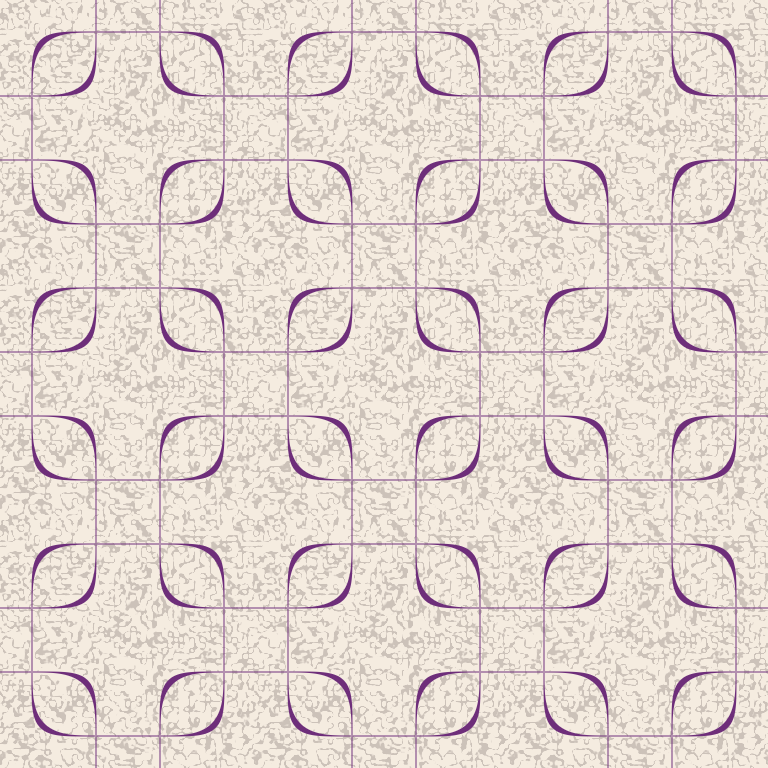
Give the GLSL for this pattern, as a WebGL 1 fragment shader.

```glsl
precision highp float;
// Interlaced rounded squares on speckled sand, three repeats each way.
// Each outline is the gap between two superellipse-cornered squares, so it
// swells at the corners and thins to a hairline; the sand wraps per repeat.

uniform vec2 u_resolution;

float hash(vec2 p) {
  p = fract(p * vec2(0.1031, 0.1137));
  p += dot(p, p.yx + 33.33);
  return fract((p.x + p.y) * p.x * 17.31 + p.y * 91.7);
}

// Value noise that repeats every "period" lattice steps
float wrappedNoise(vec2 p, float period) {
  vec2 i = floor(p);
  vec2 f = fract(p);
  f = f * f * (3.0 - 2.0 * f);
  vec2 a = mod(i, period);
  vec2 b = mod(i + 1.0, period);
  return mix(mix(hash(a), hash(vec2(b.x, a.y)), f.x),
             mix(hash(vec2(a.x, b.y)), hash(b), f.x), f.y);
}

// Approximate distance to a square of half side 0.375 whose corners
// follow a superellipse of the given exponent
float softSquare(vec2 p, float exponent) {
  vec2 w = max((abs(p) - 0.125) / 0.25, 0.0001);
  vec2 powers = pow(w, vec2(exponent));
  float radius = pow(powers.x + powers.y, 1.0 / exponent);
  vec2 slope = pow(w / radius, vec2(exponent - 1.0));
  return (radius - 1.0) * 0.25 / length(slope);
}

float coverage(float d, float pixel) {
  return clamp(0.5 - d / pixel, 0.0, 1.0);
}

// Ink between the sharper outer and the rounder inner contour
float outline(vec2 p, float pixel) {
  float halfHairline = 0.0019;
  float outer = coverage(softSquare(p, 4.8) - halfHairline, pixel);
  float inner = coverage(softSquare(p, 3.3) + halfHairline, pixel);
  return clamp(outer - inner, 0.0, 1.0);
}

// Short winding grains: contour bands of noise, roughened by a finer octave
float sandGrain(vec2 p) {
  float coarse = wrappedNoise(p * 48.0, 48.0);
  float fine = wrappedNoise(p * 96.0 + 0.37, 96.0);
  float band = abs(coarse - 0.5) + 0.25 * (fine - 0.5);
  return 1.0 - smoothstep(0.04, 0.13, band);
}

void main() {
  vec2 p = gl_FragCoord.xy / u_resolution * 3.0;
  float pixel = 3.0 / min(u_resolution.x, u_resolution.y);

  // Sand ground
  vec3 color = mix(vec3(0.96, 0.925, 0.88), vec3(0.80, 0.76, 0.725), sandGrain(p));

  // Squares on the cell centres and on the cell corners
  float ink = max(outline(fract(p) - 0.5, pixel),
                  outline(fract(p + 0.5) - 0.5, pixel));
  color = mix(color, vec3(0.43, 0.18, 0.48), ink);

  gl_FragColor = vec4(color, 1.0);
}
```
